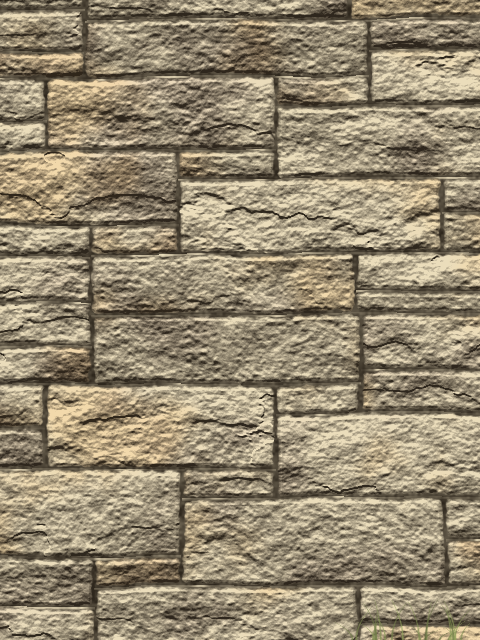
A WebGL 1 fragment shader for this texture:

```glsl
precision highp float;
// Rock-faced sandstone wall in stepped courses: every course line drops once, and
// the drops march leftwards, so thin slabs fill the gaps between large blocks.
// Each block gets a noise relief lit from above, stains, and a dark worn joint.

uniform vec2 u_resolution;

#define ASPECT 0.75          // wall width over height
#define COURSE_DROP 0.046    // drop of a course line at its step
#define STEP_SHIFT 0.19      // leftward march of the drops
#define JOINT 0.0033         // half width of a joint
#define CORNER 0.009         // corner radius of the blocks
#define RELIEF_GAIN 0.56     // contrast of the lighting
#define BASE_TONE 0.70       // mean brightness of the stone
#define STAIN 0.26           // strength of dark weathering
#define BLADES 26            // grass blades at the foot

const vec3 SHADOW = vec3(0.18, 0.152, 0.113);
const vec3 SUNLIT = vec3(0.885, 0.832, 0.705);
const vec3 GRASS = vec3(0.47, 0.52, 0.30);

float hash(vec2 p) {
  return fract(sin(dot(p, vec2(127.1, 311.7))) * 43758.5453);
}

float noise(vec2 p) {
  vec2 i = floor(p), f = fract(p);
  f = f * f * (3.0 - 2.0 * f);
  return mix(mix(hash(i), hash(i + vec2(1.0, 0.0)), f.x),
             mix(hash(i + vec2(0.0, 1.0)), hash(i + 1.0), f.x), f.y);
}

float fbm(vec2 p) {
  float sum = 0.0, amp = 0.5;
  for (int i = 0; i < 5; i++) {
    sum += amp * noise(p);
    p = mat2(1.7, 1.0, -1.0, 1.7) * p + 17.3;
    amp *= 0.5;
  }
  return sum;
}

// Course lines, with y measured downwards from the top
float stepX(float k) {
  return 0.76 - STEP_SHIFT * mod(k - 1.0, 4.0) + 0.03 * (hash(vec2(k, 3.0)) - 0.5);
}

float courseLine(float k, float x) {
  float drop = COURSE_DROP * (mod(k, 4.0) < 0.5 ? 0.4 : 1.0);
  return 0.012 + 0.105 * k + 0.0025 * k * k + drop * step(stepX(k), x);
}

// Block around p as (left, top, right, bottom)
vec4 blockAt(vec2 p) {
  float k = -2.0;
  for (int i = -1; i < 10; i++)
    if (courseLine(float(i), p.x) <= p.y) k = float(i);
  float upper = stepX(k), lower = stepX(k + 1.0);
  float top = courseLine(k, p.x), bottom = courseLine(k + 1.0, p.x);
  float first = lower > upper ? upper : max(lower - 0.48, -0.1);
  float last = lower > upper ? 1.1 : lower + 0.55;
  vec4 block = vec4(first, top, lower, bottom);
  if (p.x < first) block.xz = vec2(-0.1, first);
  if (p.x > lower) {
    block.xz = p.x < last ? vec2(lower, last) : vec2(last, 1.1);
    float slabBottom = courseLine(k, 1.0);
    if (p.x < upper && p.y < slabBottom) return vec4(lower, top, upper, slabBottom);
    block.y = slabBottom;
  }
  // Narrow end pieces are two stones high
  if (block.z - block.x < 0.37 && block.w - block.y > 0.07) {
    float cut = mix(block.y, block.w, 0.36 + 0.3 * hash(vec2(k, floor(block.x * 20.0))));
    if (p.y < cut) block.w = cut; else block.y = cut;
  }
  return block;
}

// Distance inwards from the ragged outline of a block
float inset(vec2 p, vec4 block) {
  vec2 e = min(p - block.xy, block.zw - p) * vec2(ASPECT, 1.0);
  float d = min(min(e.x, e.y), CORNER - length(max(CORNER - e, 0.0)));
  return d + 0.004 * (noise(p * vec2(50.0, 65.0)) - 0.5)
           + 0.003 * (noise(p * vec2(130.0, 170.0)) - 0.5);
}

// Rounded rim, chipped facets of varying steepness, lumps and grain
float relief(vec2 p, vec4 block, float seed) {
  vec2 g = p * vec2(ASPECT, 1.0) + seed * 9.0;
  float lumps = fbm(g * vec2(12.0, 22.0));
  float grain = fbm(g * vec2(95.0, 150.0));
  float depth = (p.y - block.y) / (block.w - block.y);
  float soft = mix(0.06, 0.5, smoothstep(0.25, 0.7, noise(g * vec2(13.0, 19.0) + 5.0)));
  float facet = 1.0 - smoothstep(0.0, soft, depth - 0.6 - 2.2 * (lumps - 0.48));
  float rim = smoothstep(JOINT, JOINT + 0.011, inset(p, block));
  return 0.0065 * rim + 0.006 * seed * facet + 0.022 * lumps + 0.0062 * grain;
}

void main() {
  vec2 uv = gl_FragCoord.xy / u_resolution;
  float pixel = 1.0 / u_resolution.y;
  vec2 wall = vec2(uv.x, 1.0 - uv.y);
  vec2 p = wall + 0.006 * (vec2(noise(wall * 9.0), noise(wall * 9.0 + 40.0)) - 0.5);
  p.y += 0.006 * (wall.x - 0.5) * (1.0 - wall.y);
  vec4 block = blockAt(p);
  float seed = hash(floor((block.xy + block.zw) * 97.0));

  // Light from above and slightly left
  vec2 toLight = vec2(-0.0005, -0.0025);
  float slope = (relief(p, block, seed) - relief(p + toLight, block, seed)) / 0.0025;
  float stains = smoothstep(0.48, 0.75, fbm(wall * vec2(5.0, 8.0) + seed * 20.0));
  float speckle = noise(wall * vec2(165.0, 220.0)) - 0.5;
  float depth = (p.y - block.y) / (block.w - block.y);
  float tone = BASE_TONE + RELIEF_GAIN * slope + 0.20 * (seed - 0.45)
             - STAIN * stains + 0.14 * speckle - 0.16 * seed * (depth - 0.4);

  // Joints: shadow below each block, patchy pale mortar above the next
  float d = inset(p, block);
  float patches = noise(wall * vec2(24.0, 40.0));
  float onTop = 1.0 - smoothstep(JOINT * 0.7, JOINT * 1.5, p.y - block.y);
  float mortar = 0.02 + 0.26 * noise(wall * vec2(45.0, 60.0) + 9.0)
               + onTop * (0.35 * patches + 0.4 * smoothstep(0.72, 0.9, patches));
  float face = smoothstep(JOINT - pixel, JOINT + pixel, d);
  tone *= mix(0.75, 1.0, smoothstep(JOINT, JOINT + 0.007, d));
  tone = mix(mortar + 0.2 * speckle, tone, face);

  // Ochre and rust patches, with a faint violet cast in the stains
  vec3 color = mix(SHADOW, SUNLIT, clamp(tone, 0.0, 1.05));
  float rust = smoothstep(0.48, 0.75, fbm(wall * vec2(5.0, 7.0) + seed * 31.0 + 8.0));
  color *= mix(vec3(1.0), vec3(1.06, 0.97, 0.84), face * 0.55 * rust);
  color *= mix(vec3(1.0), vec3(1.0, 0.985, 1.0), face * stains);

  // Grass at the lower right
  for (int i = 0; i < BLADES; i++) {
    float n = float(i);
    float height = 0.015 + 0.05 * hash(vec2(n, 5.0));
    float t = uv.y / height;
    float x = 0.72 + 0.26 * hash(vec2(n, 1.0)) + 0.08 * (hash(vec2(n, 2.0)) - 0.5) * t * t;
    float blade = abs(uv.x - x) * ASPECT - 0.0014 * (1.0 - t);
    float cover = (1.0 - smoothstep(-pixel, pixel, blade)) * step(t, 1.0);
    color = mix(color, GRASS * (0.75 + 0.5 * hash(vec2(n, 7.0))), 0.8 * cover);
  }
  gl_FragColor = vec4(color, 1.0);
}
```
